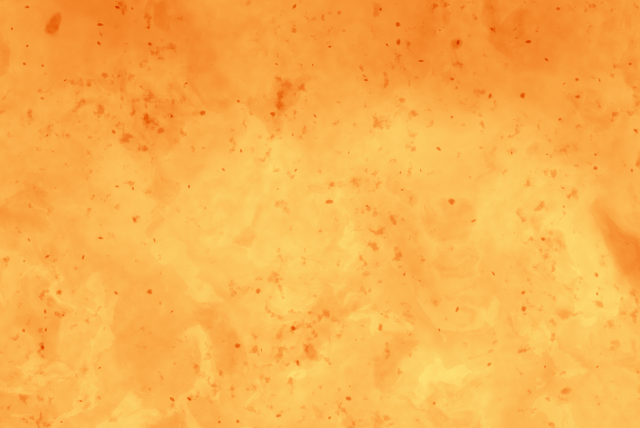
Reproduce this texture procedurally as a Shadertoy shader.

```glsl
// Weathered amber plaster: broad orange and yellow clouds, blotchy stains,
// clustered rust specks, pale flakes and a few dark flecks. Layers of gradient
// noise add up to one tone, which is then coloured from rust to pale yellow.

const float BASE_TONE      = 0.712;
const float CLOUD_CONTRAST = 0.19;
const float GRAIN_CONTRAST = 0.055;
const float STAIN_DEPTH    = 0.060;
const float RIM_DEPTH      = 0.028;
const float SPECK_DEPTH    = 0.150;
const float BLOT_DEPTH     = 0.150;
const float FLECK_DEPTH    = 0.26;
const float SCAR_DEPTH     = 0.20;
const float FLAKE_LIFT     = 0.050;
const vec3  PALE_YELLOW    = vec3(0.99, 0.81, 0.40);

vec2 hash2(vec2 cell) {
    vec3 q = fract(cell.xyx * vec3(0.1031, 0.1030, 0.0973));
    q += dot(q, q.yzx + 33.33);
    return fract((q.xx + q.yz) * q.zy);
}

// Slope of one lattice corner times the offset from it.
float cornerSlope(vec2 cell, vec2 f, vec2 corner) {
    float angle = 6.2832 * hash2(cell + corner + 71.0).x;
    return dot(vec2(cos(angle), sin(angle)), f - corner);
}

// Gradient noise, roughly -1 to 1.
float gradientNoise(vec2 p) {
    vec2 cell = floor(p);
    vec2 f = p - cell;
    vec2 w = f * f * f * (f * (f * 6.0 - 15.0) + 10.0);
    float bottom = mix(cornerSlope(cell, f, vec2(0, 0)), cornerSlope(cell, f, vec2(1, 0)), w.x);
    float top    = mix(cornerSlope(cell, f, vec2(0, 1)), cornerSlope(cell, f, vec2(1, 1)), w.x);
    return 1.4 * mix(bottom, top, w.y);
}

float fbm(vec2 p, int octaves) {
    const mat2 TURN = mat2(1.6, 1.2, -1.2, 1.6);
    float sum = 0.0, amplitude = 0.5;
    for (int i = 0; i < octaves; i++) {
        sum += amplitude * gradientNoise(p);
        p = TURN * p + 17.3;
        amplitude *= 0.53;
    }
    return sum;
}

// Soft elliptical spot, 1 at its centre.
float glow(vec2 uv, vec2 centre, vec2 spread) {
    vec2 d = (uv - centre) / spread;
    return exp(-dot(d, d));
}

// Slow light and dark zones across the sheet; uv runs 0 to 1.
float toneZones(vec2 uv) {
    float top  = smoothstep(0.50, 1.08, uv.y);
    float left = glow(uv, vec2(0.13, 0.75), vec2(0.13, 0.38));
    float foot = glow(uv, vec2(0.05, 0.03), vec2(0.19));
    float pale = glow(uv, vec2(0.68, 0.20), vec2(0.38, 0.36));
    float burn = glow(uv, vec2(1.00, 0.44), vec2(0.028, 0.065));
    return 0.065 * pale - 0.110 * top - 0.055 * left - 0.060 * foot - 0.16 * burn;
}

// Ragged marks, at most one per grid cell, each with its own size and slant.
float flecks(vec2 p, float cells, float share, float radius, float seed) {
    vec2 cell = floor(p * cells);
    vec2 place = hash2(cell + seed);
    vec2 kind = hash2(cell + seed + 43.0);
    vec2 d = p - (cell + 0.3 + 0.4 * place) / cells;
    float angle = 6.2832 * kind.y;
    d = mat2(cos(angle), sin(angle), -sin(angle), cos(angle)) * d;
    d.y *= 1.0 + 1.2 * place.x;
    float size = radius * mix(0.4, 1.0, place.y * place.y);
    float ragged = length(d) + 1.1 * size * fbm(p * 0.45 / radius + seed, 4);
    float edge = 0.35 * size + 0.7 / iResolution.y;
    return step(kind.x, share) * (1.0 - smoothstep(size - edge, size + edge, ragged));
}

vec3 amber(float tone) {
    float drop = PALE_YELLOW.g - tone;
    return PALE_YELLOW - vec3(0.5 * drop * abs(drop), drop, 0.84 * drop);
}

void mainImage(out vec4 fragColor, in vec2 fragCoord) {
    vec2 uv = fragCoord / iResolution.xy;
    vec2 p = fragCoord / iResolution.y;
    vec2 warp = vec2(fbm(p * 3.0 + 5.0, 4), fbm(p * 3.0 + 29.0, 4));

    // Clouds and fine mottling
    float tone = BASE_TONE + toneZones(uv + 0.12 * warp);
    tone += CLOUD_CONTRAST * fbm(p * 2.6 + 0.5 * warp + 3.0, 6);
    float wear = fbm(p * 3.4 + 61.0, 3);
    float grain = fbm(p * 34.0 + 11.0, 4);
    tone += GRAIN_CONTRAST * grain * (0.8 + 1.5 * wear);

    // Stains with darker, broken rims
    float stain = fbm(p * 7.0 + warp + 90.0, 6) + 0.35 * wear;
    tone -= STAIN_DEPTH * smoothstep(0.16, 0.36, stain);
    float rim = 1.0 - smoothstep(0.0, 0.035, abs(stain - 0.24));
    tone -= RIM_DEPTH * rim * smoothstep(-0.1, 0.3, grain);

    // Pale flakes, mostly low on the sheet
    float flake = fbm(p * 8.0 + 1.5 * warp + 140.0, 6);
    float low = 1.0 - smoothstep(0.15, 0.75, uv.y + 0.3 * warp.x);
    tone += FLAKE_LIFT * low * smoothstep(0.10, 0.20, flake);

    // Rust specks in clusters, larger blots, scars and pinprick flecks
    float cluster = fbm(p * 5.0 + 200.0, 3) + 0.4 * wear;
    float speck = fbm(p * 36.0 + 170.0, 4) + 0.45 * cluster;
    tone -= SPECK_DEPTH * smoothstep(0.24, 0.62, speck);
    float blot = fbm(p * 13.0 + 230.0, 5) + 0.25 * cluster;
    tone -= BLOT_DEPTH * smoothstep(0.30, 0.56, blot) * (0.8 + 0.8 * grain);
    tone -= SCAR_DEPTH * flecks(p, 5.0, 0.18, 0.026, 7.0) * (0.7 + grain);
    tone -= FLECK_DEPTH * flecks(p, 24.0, 0.13, 0.0065, 19.0);

    fragColor = vec4(clamp(amber(clamp(tone, 0.22, 0.87)), 0.0, 1.0), 1.0);
}
```
